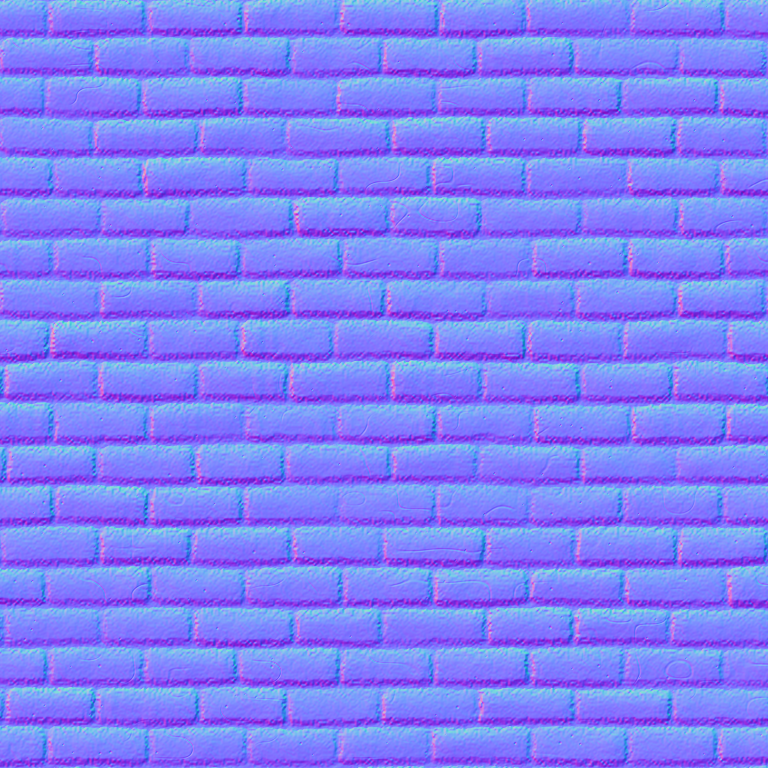
Give the GLSL for this texture map, as a Shadertoy shader.

```glsl
// Tangent-space normal map of an old brick wall in running bond.
// A height field (bricks with rounded tops, rough joints, pits, streaks)
// is differentiated numerically and its unit normal is encoded as colour.

#define COLS 8.0            // bricks across
#define ROWS 19.0           // courses down
#define JITTER 0.11         // random shift of upright joints, in bricks
#define MORTAR 0.0006       // half width of a joint
#define EDGE_ROUGH 0.0034   // raggedness of brick edges
#define RELIEF 0.0066       // mean brick height above the joints
#define JOINT_FILL 0.0036   // height of the mortar in upright joints
#define BULGE 0.0011        // vertical curvature of the faces
#define STREAK 0.0009       // strength of vertical streaks
#define GRAIN 0.00022       // fine surface roughness
#define PIT_DEPTH 0.0013
#define STEP 0.0010         // differentiation step

float hash(vec2 p) {
    vec3 q = fract(p.xyx * vec3(0.1031, 0.1030, 0.0973));
    q += dot(q, q.yzx + 33.33);
    return fract((q.x + q.y) * q.z);
}

float noise(vec2 p) {
    vec2 i = floor(p), f = fract(p);
    f = f * f * (3.0 - 2.0 * f);
    return mix(mix(hash(i), hash(i + vec2(1, 0)), f.x),
               mix(hash(i + vec2(0, 1)), hash(i + vec2(1, 1)), f.x), f.y) - 0.5;
}

// Position of an upright joint, in brick lengths
float jointX(float row, float i) {
    float bond = 0.5 * (1.0 - mod(row, 2.0));
    return i + bond + 0.025 + JITTER * (hash(vec2(mod(i, COLS), row) + 7.0) - 0.5);
}

// Sparse small pits of uneven size
float pits(vec2 p) {
    vec2 q = p * 80.0, cell = floor(q), f = fract(q);
    vec2 centre = 0.3 + 0.4 * vec2(hash(cell + 13.0), hash(cell + 29.0));
    float radius = mix(0.08, 0.22, hash(cell + 83.0));
    return step(0.94, hash(cell + 51.0)) * (1.0 - smoothstep(0.0, radius, length(f - centre)));
}

// Short hairline cracks along the zero contour of a noise
float cracks(vec2 p) {
    float line = 1.0 - smoothstep(0.0, 0.04, abs(noise(p * vec2(26.0, 40.0) + 2.0)));
    return line * smoothstep(0.12, 0.3, noise(p * 17.0 + 40.0));
}

float height(vec2 p) {
    // Courses, counted from the top, with a slow drift and a slight wobble
    float t = 1.0 - p.y;
    float s = t * ROWS + 0.025 + 0.067 * sin(6.2832 * t) + 0.08 * noise(p * vec2(10.0, 19.0));
    float row = mod(floor(s), ROWS);
    float v = 1.0 - fract(s);

    // Brick within the course
    float x = p.x * COLS + 0.02 * noise(p * 40.0 + 5.0);
    float i = floor(x - 0.5 * (1.0 - mod(row, 2.0)) - 0.025);
    if (x < jointX(row, i)) i -= 1.0;
    else if (x > jointX(row, i + 1.0)) i += 1.0;
    float l = jointX(row, i), r = jointX(row, i + 1.0);
    float u = (x - l) / (r - l);
    vec2 id = vec2(mod(i, COLS), row);
    float worn = hash(id + 31.0);

    // Distances to the ragged edges, tightened near the corners
    float ragged = EDGE_ROUGH * (0.4 * noise(p * 110.0) + 0.9 * noise(p * 310.0));
    ragged += 0.008 * min(noise(p * 30.0 + 9.0) + 0.22, 0.0) * worn;
    float inset = MORTAR - ragged;
    float endBow = 0.003 * pow(abs(2.0 * u - 1.0), 12.0);
    float sideBow = 0.004 * pow(abs(2.0 * v - 1.0), 6.0);
    float side = min(x - l, r - x) / COLS - inset - sideBow;
    float bottom = v / ROWS - inset - endBow;
    float top = (1.0 - v) / ROWS - inset - endBow;

    // Profile: steep foot, slowly rounded shoulder
    float sides = 0.75 * smoothstep(0.0, 0.0065, side) + 0.25 * smoothstep(0.0, 0.02, side);
    float foot = 0.75 * smoothstep(0.0, 0.0125, bottom) + 0.25 * smoothstep(0.0, 0.035, bottom);
    float shoulder = 1.0 - exp(-max(top, 0.0) / 0.0095);
    float relief = RELIEF * mix(1.25, 0.75, worn);
    relief += 0.006 * (hash(id + 61.0) - 0.5) * (v - 0.5);
    relief += 0.008 * (hash(id + 71.0) - 0.5) * (u - 0.5);
    relief += BULGE * 4.0 * v * (1.0 - v);
    float h = foot * shoulder * mix(JOINT_FILL, relief, sides);

    // Wear on the faces
    float face = sides * foot * shoulder;
    float streaked = smoothstep(0.4, 1.0, hash(id + 41.0));
    h += face * STREAK * streaked * noise(vec2(p.x * 110.0, p.y * 7.0));
    h += face * 0.0016 * noise(p * vec2(34.0, 30.0) + 3.0);
    h += face * 0.0003 * noise(p * 95.0);
    h -= face * (PIT_DEPTH * pits(p) + 0.0007 * cracks(p));

    // Grain, coarser in the mortar
    h += GRAIN * mix(2.6, 0.8, face) * noise(p * 330.0 + 17.0);
    return h;
}

void mainImage(out vec4 fragColor, in vec2 fragCoord) {
    vec2 p = fragCoord / iResolution.xy, e = vec2(STEP, 0.0);
    float slopeX = (height(p + e.xy) - height(p - e.xy)) / (2.0 * STEP);
    float slopeY = (height(p + e.yx) - height(p - e.yx)) / (2.0 * STEP);
    // Red faces left, green faces up
    vec3 normal = normalize(vec3(slopeX, -slopeY, 1.0));
    fragColor = vec4(0.5 + 0.5 * normal, 1.0);
}
```
